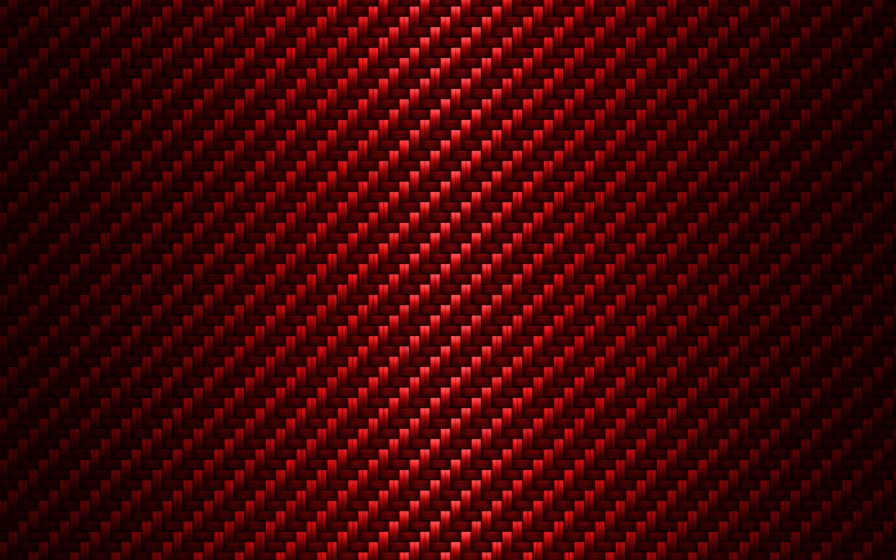
Write a Shadertoy shader that draws this pattern.

```glsl
// Red carbon-fibre cloth: a 2/2 twill of upright and level tows on a square grid,
// each tow shaded along its length and streaked by stretched gradient noise.
// A soft upright band of light falls off to the sides; 3x3 samples smooth edges.

#define TOWS_ACROSS 87.0
#define WEAVE_PHASE vec2(0.25, 0.20)
#define STREAKS 5.0
#define STREAK_DEPTH 0.40
#define SEAM_WIDTH 0.07
#define LIGHT_WIDTH 0.29
#define EDGE_LIGHT 0.20
#define GLOSS_WIDTH 0.085
#define GLOSS 0.30
#define WARP_GAIN 0.95
#define WEFT_GAIN 0.44
#define SAMPLES 3

vec2 hashGradient(vec2 cell) {
    vec3 h = fract(vec3(cell.xyx) * vec3(0.1031, 0.1030, 0.0973));
    h += dot(h, h.yzx + 33.33);
    float angle = 6.2832 * fract((h.x + h.y) * h.z);
    return vec2(cos(angle), sin(angle));
}

float gradientNoise(vec2 p) {
    vec2 i = floor(p), f = fract(p);
    vec2 w = f * f * f * (f * (f * 6.0 - 15.0) + 10.0);
    vec2 e = vec2(0.0, 1.0);
    float a = dot(hashGradient(i), f);
    float b = dot(hashGradient(i + e.yx), f - e.yx);
    float c = dot(hashGradient(i + e.xy), f - e.xy);
    float d = dot(hashGradient(i + e.yy), f - e.yy);
    return mix(mix(a, b, w.x), mix(c, d, w.x), w.y);
}

// Fine fibres: "across" runs over the tow, "along" follows it
float fibres(float across, float along) {
    return 1.0 + STREAK_DEPTH * gradientNoise(vec2(across * STREAKS, along * 0.45));
}

// Dark gap at both sides of a tow, t in 0..1 across it
float seam(float t) {
    return smoothstep(0.0, SEAM_WIDTH * 2.0, min(t, 1.0 - t));
}

// x: brightness of the cloth, y: strength of its gloss
vec2 weave(vec2 p) {
    vec2 cell = floor(p), t = p - cell;
    if (mod(cell.y - cell.x, 4.0) < 2.0) {
        // Upright tow, two cells long, lit at its upper end
        float rise = mod(p.y - cell.x, 4.0) * 0.5;
        float shade = mix(0.26, 1.0, smoothstep(-0.05, 0.95, rise));
        shade *= smoothstep(0.0, 0.06, 1.0 - rise);
        float split = 1.0 - 0.22 * exp(-pow((t.x - 0.5) / 0.07, 2.0));
        float lit = shade * split * mix(0.35, 1.0, seam(t.x));
        return vec2(WARP_GAIN * lit * fibres(p.x, p.y + 17.0 * cell.x),
                    lit * smoothstep(0.45, 1.0, rise));
    }
    // Level tow, two cells wide, dipping into shadow at its ends
    float run = (mod(p.x - cell.y, 4.0) - 1.0) * 0.5;
    float arch = mix(0.25, 1.0, pow(max(sin(3.1416 * run), 0.0), 0.8));
    float lit = arch * mix(0.5, 1.0, t.y) * mix(0.2, 1.0, seam(t.y));
    return vec2(WEFT_GAIN * lit * fibres(p.y + 41.0, p.x + 23.0 * cell.y), 0.05 * lit);
}

vec3 cloth(vec2 uv, float aspect) {
    vec2 p = vec2(uv.x, uv.y / aspect) * TOWS_ACROSS + WEAVE_PHASE;
    vec2 tow = weave(p);

    // Light band, a little wider towards top and bottom
    float dx = uv.x - 0.5;
    float dy = uv.y - 0.5;
    float width = LIGHT_WIDTH * (1.0 + 0.3 * dy * dy);
    float light = mix(EDGE_LIGHT, 1.0, exp(-dx * dx / (width * width)));
    float gloss = GLOSS * exp(-dx * dx / (GLOSS_WIDTH * GLOSS_WIDTH));

    float red = tow.x * light + 0.015;
    vec3 color = red * vec3(1.0, 0.012 + 0.03 * red, 0.018 + 0.03 * red);
    return color + gloss * tow.y * vec3(0.6, 1.0, 1.0);
}

void mainImage(out vec4 fragColor, in vec2 fragCoord) {
    float aspect = iResolution.x / iResolution.y;
    vec3 sum = vec3(0.0);
    for (int j = 0; j < SAMPLES; j++) {
        for (int i = 0; i < SAMPLES; i++) {
            vec2 shift = (vec2(i, j) + 0.5) / float(SAMPLES) - 0.5;
            sum += cloth((fragCoord + shift) / iResolution.xy, aspect);
        }
    }
    fragColor = vec4(clamp(sum / float(SAMPLES * SAMPLES), 0.0, 1.0), 1.0);
}
```
